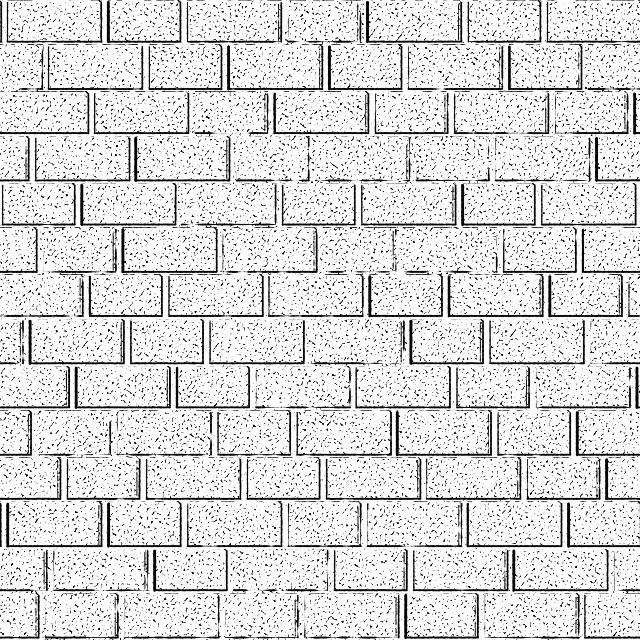
Reproduce this texture procedurally as a WebGL 1 fragment shader.

```glsl
precision highp float;
// Brick wall in black ink on white: staggered long and short bricks, worn outlines, fine speckle.

uniform vec2 u_resolution;

float hash(vec2 p) {
  p = fract(p * vec2(0.1031, 0.1137));
  p += dot(p, p.yx + 33.33);
  return fract((p.x + p.y) * p.x * 17.3);
}

vec2 gradient(vec2 cell) {
  float angle = 6.2832 * hash(cell + 3.7);
  return vec2(cos(angle), sin(angle));
}

float noise(vec2 p) {
  vec2 i = floor(p), f = p - i;
  vec2 u = f * f * f * (f * (f * 6.0 - 15.0) + 10.0);
  vec2 e = vec2(1.0, 0.0);
  float low = mix(dot(gradient(i), f), dot(gradient(i + e), f - e), u.x);
  float high = mix(dot(gradient(i + e.yx), f - e.yx), dot(gradient(i + 1.0), f - 1.0), u.x);
  return mix(low, high, u.y);
}

float segment(vec2 p, vec2 a, vec2 b) {
  vec2 ab = b - a;
  return length(p - a - ab * clamp(dot(p - a, ab) / dot(ab, ab), 0.0, 1.0));
}

float boxDistance(vec2 p, vec2 size) {
  vec2 d = abs(p - 0.5 * size) - 0.5 * size;
  return max(d.x, d.y);
}

void main() {
  // The canvas is 768 units wide and high.
  vec2 p = gl_FragCoord.xy / u_resolution * 768.0;
  float pixel = 768.0 / min(u_resolution.x, u_resolution.y);

  // Fourteen courses, counted from the top, in pairs of unequal height
  float down = 768.0 - p.y;
  float pairIndex = floor(down / 109.714);
  float inPair = down - pairIndex * 109.714;
  float odd = step(53.2, inPair);
  float row = 2.0 * pairIndex + odd;

  // Seven bricks per course, long and short in turn, shifted on each course
  float start = 9.0 + 52.3 * row - 3.0 * odd
              - 20.0 * step(9.5, row) + 36.0 * step(12.5, row);
  float along = mod(p.x - start + 4.5, 768.0);
  float group = floor(along / 216.0);
  float inGroup = along - group * 216.0;
  float isShort = step(121.0, inGroup);
  vec2 id = vec2(2.0 * group + isShort, row);

  vec2 size = vec2(mix(112.5, 86.5, isShort), mix(47.0, 50.5, odd));
  vec2 q = vec2(inGroup - 121.0 * isShort - 4.5,
                mix(50.0, 106.8, odd) - inPair);

  // Wear of each brick: low strength leaves gaps, high strength a heavy left side
  float strength = hash(id * 7.13 + 19.7);
  float twin = step(0.55, hash(id * 5.31 + 61.2));
  float wearX = noise(vec2(p.x / 17.0, row * 3.0 + 0.4));
  float wearY = noise(vec2(id.x * 3.0 + row * 11.0 + 0.4, p.y / 15.0));
  float dashX = noise(vec2(p.x / 9.0, row * 5.0 + 0.6));
  float dashY = noise(vec2(id.x * 5.0 + row * 7.0 + 0.6, p.y / 5.0));

  float topHalf = 0.85 - 2.5 * max(0.0, wearX + 0.55 - strength);
  float bottomHalf = 1.15 - 3.0 * max(0.0, wearX + 0.25 - strength);
  float rightHalf = 1.05 - 3.0 * max(0.0, wearY + 0.2 - strength);
  float leftHalf = mix(0.8, 1.75, smoothstep(0.6, 0.75, strength))
                 - 4.0 * max(0.0, 0.3 * wearY + 0.4 - strength);

  // Sides of the outline
  vec2 corner = vec2(size.x, 0.0);
  float outline = segment(q, vec2(0.0), corner) - bottomHalf;
  outline = min(outline, segment(q, corner.yx + vec2(0.0, size.y), size) - topHalf);
  outline = min(outline, segment(q, vec2(0.0), vec2(0.0, size.y)) - leftHalf);
  outline = min(outline, segment(q, corner, size) - rightHalf);

  // Faint broken twin lines inside the right side and above the top
  float inner = segment(q, corner + vec2(-3.2, 2.0), size - vec2(3.2, 2.0));
  outline = min(outline, inner - mix(-3.0, 0.6 + 2.0 * min(0.0, dashY + 0.1), twin));
  float upper = segment(q, vec2(0.0, size.y + 2.8), size + vec2(0.0, 2.8));
  outline = min(outline, upper - 0.4 - 4.0 * min(0.0, dashX - 0.12));

  outline += 0.45 * noise(p / 2.7);
  float lineInk = 1.0 - smoothstep(-0.6 * pixel, 0.6 * pixel, outline);

  // Speckle, sparse in the joints around strong bricks
  float joint = smoothstep(-1.0, 2.0, boxDistance(q, size));
  float limit = 0.34 + 0.2 * joint * smoothstep(0.1, 0.45, strength)
              - 0.06 * noise(p / 23.0);
  mat2 turn = mat2(0.8, 0.6, -0.6, 0.8);
  float grain = noise(turn * p / vec2(2.6, 3.2) + 200.0);
  float speckInk = smoothstep(limit - 0.16, limit + 0.16, grain);

  vec3 paper = vec3(0.985);
  vec3 ink = vec3(0.02);
  gl_FragColor = vec4(mix(paper, ink, max(lineInk, speckInk)), 1.0);
}
```
